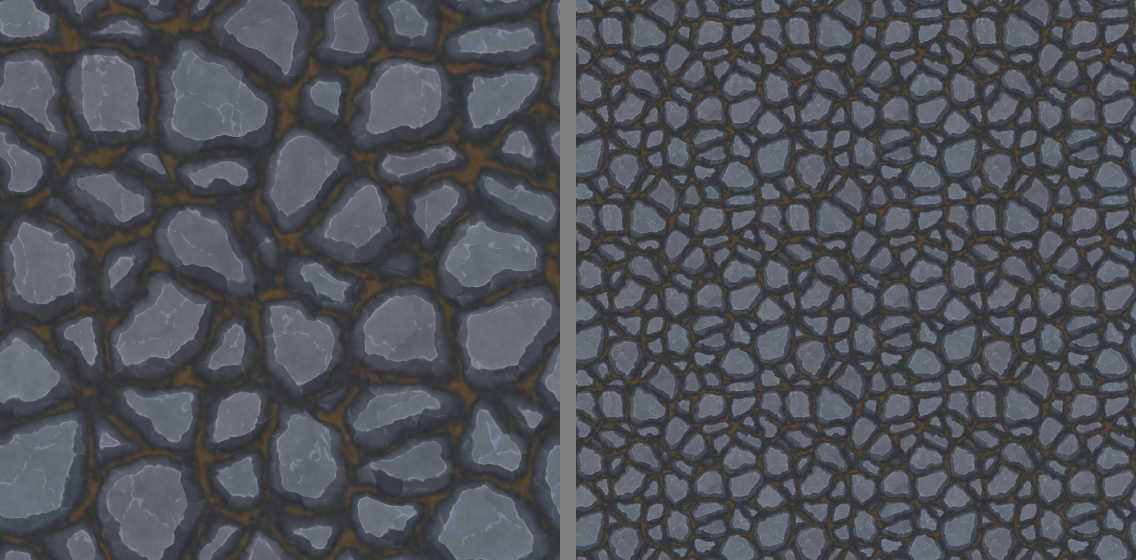
Left, the tile; right, the same tile 3 across and 3 down.
Reproduce this texture procedurally as a WebGL 2 fragment shader.

```glsl
#version 300 es
precision highp float;
precision highp int;
// Painted blue-grey cobbles with chipped bevels, set in dark, earthy joints.
// A wrapping power diagram lays out the stones; finer cellular noise carves
// the facets, and layered sines bend the outlines and mottle the paint.

uniform vec2 u_resolution;
out vec4 fragColor;

const float TAU = 6.2831853;
const vec2 STONE_GRID = vec2(6.0, 9.0);

struct Stone {
    float edge;   // rounded distance to the joint's centre line
    float top;    // distance inside the flat top, negative on the bevel
    vec2 facing;  // outward direction of the nearest side
    vec3 id;      // random values of the stone
};

vec3 hash3(vec2 cell, int seed) {
    uvec3 v = uvec3(ivec3(ivec2(cell), seed)) * 1664525u + 1013904223u;
    v.x += v.y * v.z; v.y += v.z * v.x; v.z += v.x * v.y;
    v ^= v >> 16u;
    v.x += v.y * v.z; v.y += v.z * v.x; v.z += v.x * v.y;
    return vec3(v >> 8u) / float(1 << 24);
}

// Layered sines with whole wave numbers, so the result wraps; about -1 to 1.
float waves(vec2 p, float frequency, float phase) {
    float sum = 0.0;
    for (int i = 0; i < 6; i++) {
        float turn = float(i) * 2.4 + phase;
        vec2 wave = round(frequency * vec2(cos(turn), sin(turn)));
        sum += sin(TAU * dot(wave, p) + turn * 3.7 + 0.8 * sum);
        frequency *= 1.27;
    }
    return sum / 3.0;
}

// Cellular noise: x = nearest distance, y = gap to the second, z = cell tone.
vec3 cellular(vec2 p, vec2 grid, int seed) {
    vec2 base = floor(p * grid);
    vec3 result = vec3(9.0, 9.0, 0.0);
    for (int y = -1; y <= 1; y++)
    for (int x = -1; x <= 1; x++) {
        vec2 cell = base + vec2(x, y);
        vec3 h = hash3(mod(cell, grid), seed);
        float d = length(cell + 0.1 + 0.8 * h.xy - p * grid);
        if (d < result.x) result = vec3(d, result.x, h.z);
        else result.y = min(result.y, d);
    }
    return vec3(result.x, result.y - result.x, result.z);
}

// Stone centre in xy and its growth weight in z.
vec3 stoneSite(vec2 cell) {
    vec3 h = hash3(mod(cell, STONE_GRID), 3);
    return vec3((cell + 0.5 + 0.82 * (h.xy - 0.5)) / STONE_GRID, 0.010 * h.z * h.z);
}

float power(vec2 p, vec3 site) {
    vec2 d = p - site.xy;
    return dot(d, d) - site.z;
}

Stone findStone(vec2 p) {
    vec2 base = floor(p * STONE_GRID), home = base;
    float best = 9.0;
    for (int y = -2; y <= 2; y++)
    for (int x = -2; x <= 2; x++) {
        vec2 cell = base + vec2(x, y);
        float d = power(p, stoneSite(cell));
        if (d < best) { best = d; home = cell; }
    }
    vec3 own = stoneSite(home);
    vec3 id = hash3(mod(home, STONE_GRID), 11);
    float bevelScale = 0.65 + 5.0 * sqrt(own.z);
    float edgeSum = 0.0, topSum = 0.0;
    vec2 facing = vec2(0.0);
    for (int y = -2; y <= 2; y++)
    for (int x = -2; x <= 2; x++) {
        vec3 site = stoneSite(base + vec2(x, y));
        vec2 span = site.xy - own.xy;
        float len = length(span);
        if (len < 0.0001) continue;
        vec2 normal = span / len;
        float d = (power(p, site) - best) / (2.0 * len);
        float bevel = bevelScale * (0.013 + 0.013 * (0.5 - 0.5 * normal.y));
        float nearness = exp(-150.0 * (d - bevel));
        edgeSum += exp(-100.0 * d);
        topSum += nearness;
        facing += normal * nearness;
    }
    return Stone(-log(edgeSum) / 100.0, -log(topSum) / 150.0, facing / topSum, id);
}

float ridge(float d, float width) {
    return exp(-d * d / (width * width));
}

vec3 shade(vec2 uv, float pixel) {
    vec2 bend = vec2(waves(uv, 4.0, 0.3), waves(uv, 4.0, 2.1)) * 0.008
              + vec2(waves(uv, 15.0, 1.2), waves(uv, 15.0, 4.0)) * 0.0022;
    vec2 p = uv + bend;
    Stone stone = findStone(p);
    float cloud = waves(uv, 5.0, 5.0), mottle = waves(uv, 19.0, 0.7);
    float grain = waves(uv, 58.0, 3.0);
    float line = max(0.0017, pixel * 0.8);

    // Chips bite scallops out of the top; broad facets split what is left.
    vec2 q = p + stone.id.xy;
    vec3 chip = cellular(q, vec2(17.0), 5);
    vec3 slab = cellular(q + bend, vec2(8.0), 8);
    float top = stone.top - 0.015 * (1.0 - chip.x * chip.x) + 0.003;
    float onTop = smoothstep(-line, line, top);

    // Flat tops and bevels, lit from above.
    float tone = 0.405 + 0.035 * (stone.id.z - 0.5) + 0.045 * (slab.z - 0.5) + 0.012 * cloud;
    float light = 0.5 + 0.5 * dot(stone.facing, vec2(-0.35, 0.9));
    float bevelTone = mix(0.265, 0.35, light) + 0.07 * (chip.z - 0.5);
    tone = mix(bevelTone, tone + 0.025 * exp(-max(top, 0.0) / 0.012), onTop);
    tone += 0.010 * mottle + 0.005 * grain;

    // Pale worn ridges, broken by the mottling.
    float worn = smoothstep(-0.5, 0.6, mottle + 0.5 * cloud);
    float rim = ridge(top, line) * (0.35 + 0.65 * worn);
    float crease = ridge(chip.y / 34.0, line) * (1.0 - onTop) * 0.45 * worn;
    float crack = ridge(slab.y / 16.0, line) * onTop * smoothstep(0.1, 0.7, worn) * 0.7;
    tone += 0.13 * max(rim, max(crease, crack));
    vec3 tint = mix(vec3(1.0, 1.02, 1.12), vec3(0.95, 1.03, 1.14), stone.id.x);
    vec3 color = tone * 0.98 * tint;

    // Shadowed stone feet, then joints with patches of brown earth.
    float gap = 0.0065 + 0.0015 * cloud;
    color *= mix(0.74, 1.0, smoothstep(gap, gap + 0.014, stone.edge));
    float earth = smoothstep(-0.5, 0.6, cloud + 0.3 * mottle);
    earth *= 1.0 - smoothstep(-0.004, gap + 0.001, stone.edge);
    vec3 joint = mix(vec3(0.205, 0.212, 0.222), vec3(0.335, 0.27, 0.195), earth);
    joint += 0.012 * mottle;
    return mix(joint, color, smoothstep(gap - 0.002, gap + 0.003, stone.edge));
}

void main() {
    vec2 uv = gl_FragCoord.xy / u_resolution;
    fragColor = vec4(shade(uv, 1.0 / u_resolution.y), 1.0);
}
```
